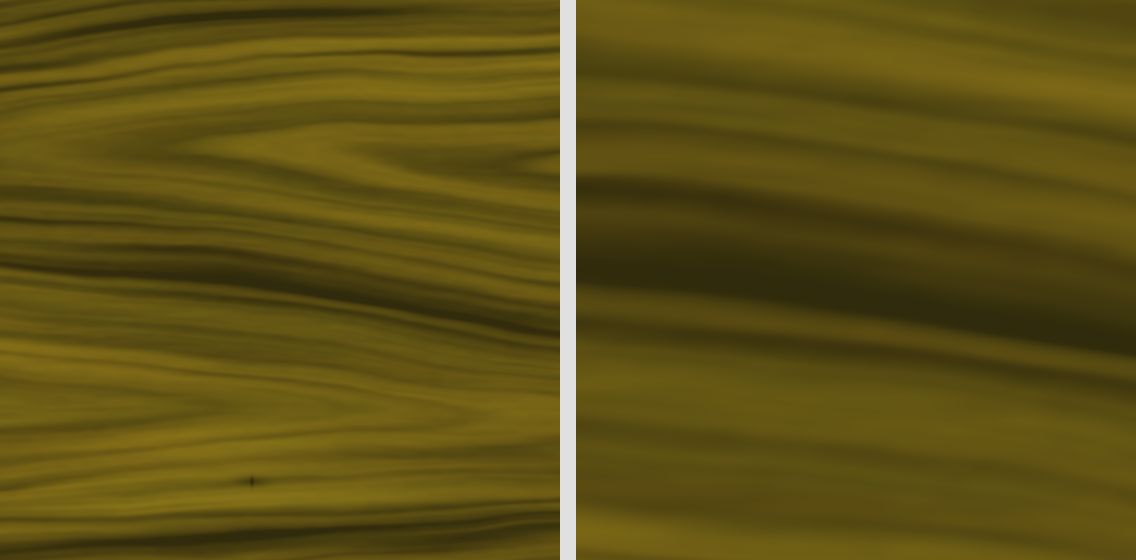
Left, the full canvas; right, a detail of the centre.
Write a WebGL 2 fragment shader that draws this texture.

```glsl
#version 300 es
precision highp float;
// Olive-brown wood grain: two opposed cathedral arches share one ring coordinate.
// Uneven soft growth rings, a broad dark vein and stretched noise are drawn
// along it, then a faint fibre and one small knot are added.
uniform vec2 u_resolution;
out vec4 fragColor;

float hash(vec2 p) {
    return fract(sin(dot(p, vec2(127.1, 311.7))) * 43758.5453);
}

float noise(vec2 p) {
    vec2 i = floor(p), f = fract(p);
    f = f * f * (3.0 - 2.0 * f);
    return mix(mix(hash(i), hash(i + vec2(1, 0)), f.x),
               mix(hash(i + vec2(0, 1)), hash(i + vec2(1, 1)), f.x), f.y);
}

// Ring coordinate: lower arches point right, upper arches point left
float ringCoord(vec2 p) {
    float below = p.y - 0.27;
    float above = p.y - 0.72 - 0.01 * sin(p.x * 5.0);
    float slope = mix(0.06, 0.11, smoothstep(-0.1, 0.1, below));
    float lower = length(vec2(below, 0.03)) + slope * p.x;
    float upper = 0.46 - length(vec2(above, 0.03)) + 0.09 * p.x;
    float border = p.y - 0.53 + 0.08 * p.x;
    return mix(lower, upper, smoothstep(-0.05, 0.05, border));
}

// Growth rings of uneven spacing, width and strength that fade in and out
float growthRings(float s, vec2 p) {
    s += 0.03 * (noise(vec2(p.x * 0.8 + p.y * 3.0, s * 22.0)) - 0.5);
    float id = floor(s * 25.0);
    float offset = fract(s * 25.0) - 0.5;
    float strength = mix(0.08, 0.55, hash(vec2(id, 7.0)));
    strength *= 0.2 + 1.2 * noise(vec2(p.x * 2.5 + id * 9.0, p.y * 7.0));
    strength *= mix(1.0, 0.6, smoothstep(0.3, 0.4, s));
    float width = offset < 0.0 ? 0.24 : 0.17;
    return strength * exp(-offset * offset / (width * width));
}

void main() {
    vec2 p = gl_FragCoord.xy / u_resolution;

    // Slow wander of the grain
    vec2 q = p;
    q.y += 0.024 * (noise(p * vec2(2.0, 5.0) + 3.0) - 0.5);
    q.y += 0.014 * (noise(p * vec2(5.0, 14.0) + 11.0) - 0.5);
    q.y += 0.004 * (noise(p * vec2(13.0, 32.0) + 23.0) - 0.5);
    float s = ringCoord(q);

    // Streaks that follow the rings, from broad to fine
    float tone = 0.755;
    float frequency = 20.0, amplitude = 0.42;
    for (int i = 0; i < 4; i++) {
        vec2 along = vec2(p.x * 2.0 + p.y * 6.0, s * frequency);
        tone += amplitude * (noise(along + float(i) * 17.3) - 0.5);
        frequency *= 2.0;
        amplitude *= 0.66;
    }

    // Rings and the broad dark vein
    tone -= growthRings(s, q);
    float vein = (s - 0.266) / 0.024;
    tone -= 0.46 * exp(-vein * vein) * (0.55 + 0.6 * noise(vec2(p.x * 3.0, s * 90.0)));

    // Faint straight fibre and soft mottling
    tone += 0.08 * (noise(vec2(p.x * 9.0, q.y * 120.0)) - 0.5);
    tone += 0.05 * (noise(p * vec2(45.0, 100.0)) - 0.5);

    // Small knot: a flat lens with a short upright crack
    vec2 k = p - vec2(0.45, 0.14);
    tone -= 0.32 * exp(-dot(k * k, vec2(1100.0, 12000.0)));
    tone -= 0.4 * exp(-dot(k * k, vec2(90000.0, 11000.0)));

    // Soft floor keeps the darkest veins from going flat
    tone = 0.5 * (tone + sqrt(tone * tone + 0.01));
    tone = min(tone, 1.05);
    vec3 color = mix(vec3(0.19, 0.165, 0.045), vec3(0.51, 0.43, 0.09), tone);
    // Slight drift between green and amber
    color.r += 0.02 * (noise(vec2(p.x * 4.0, s * 50.0) + 40.0) - 0.5);
    fragColor = vec4(color, 1.0);
}
```
